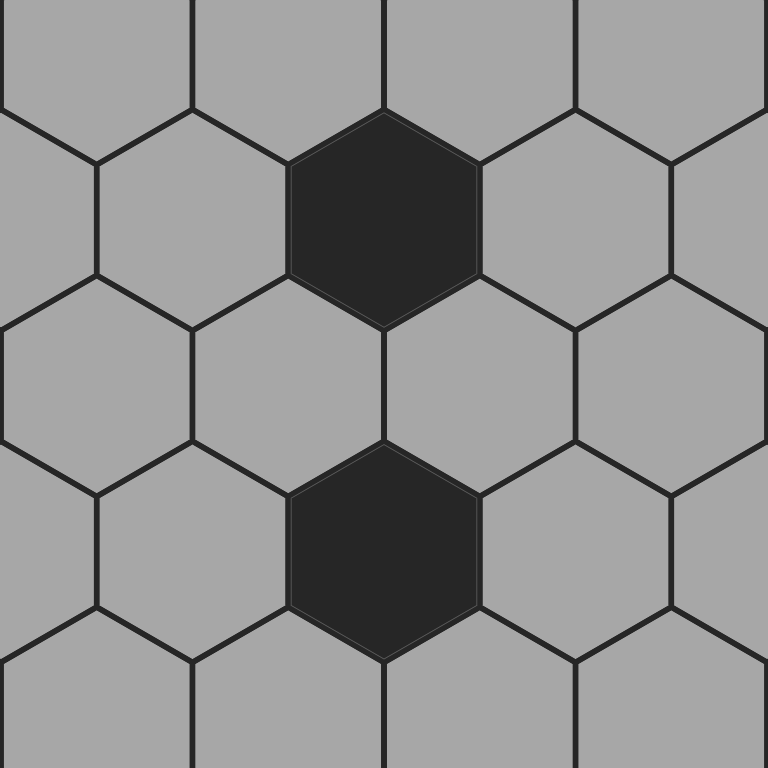
Reproduce this pattern procedurally as a WebGL 2 fragment shader.

```glsl
#version 300 es
precision highp float;
// Grey honeycomb tiling with dark grout and two dark cells on the vertical axis.

#define PITCH 0.2494
#define CENTER vec2(0.5, 0.4975)
#define GROUT_HALF 0.0038
#define TILE_GREY 0.655
#define DARK_GREY 0.149
#define RIM_GREY 0.33

uniform vec2 u_resolution;
out vec4 fragColor;

const float SQRT3 = sqrt(3.0);

// Center of the hexagon containing p, for cells of unit width.
vec2 hexCenter(vec2 p) {
    vec2 period = vec2(1.0, SQRT3);
    vec2 a = floor(p / period + 0.5) * period;
    vec2 b = (floor(p / period) + 0.5) * period;
    vec2 da = p - a;
    vec2 db = p - b;
    return dot(da, da) < dot(db, db) ? a : b;
}

// Distance from a point inside a unit-width hexagon to its border.
float hexBorder(vec2 p) {
    p = abs(p);
    return 0.5 - max(p.x, dot(p, vec2(0.5, 0.5 * SQRT3)));
}

void main() {
    float pixel = 1.0 / min(u_resolution.x, u_resolution.y);
    vec2 uv = (gl_FragCoord.xy - 0.5 * u_resolution) * pixel + 0.5;

    // Lattice origin sits on the upper dark cell.
    vec2 p = (uv - CENTER) / PITCH - vec2(0.0, 0.5 * SQRT3);
    vec2 center = hexCenter(p);
    float inset = hexBorder(p - center) * PITCH - GROUT_HALF;

    // The dark pair lies one row above and one row below the middle.
    bool isDark = abs(center.x) < 0.1 && abs(center.y + 0.5 * SQRT3) < 1.0;

    // Light tiles meet the grout; dark cells show only a hairline rim.
    float smoothing = max(pixel, 0.001);
    float tile = smoothstep(-0.5 * smoothing, 0.5 * smoothing, inset);
    float rim = 1.0 - smoothstep(0.0, smoothing, abs(inset));
    float grey = isDark ? mix(DARK_GREY, RIM_GREY, rim)
                        : mix(DARK_GREY, TILE_GREY, tile);

    fragColor = vec4(vec3(grey), 1.0);
}
```
